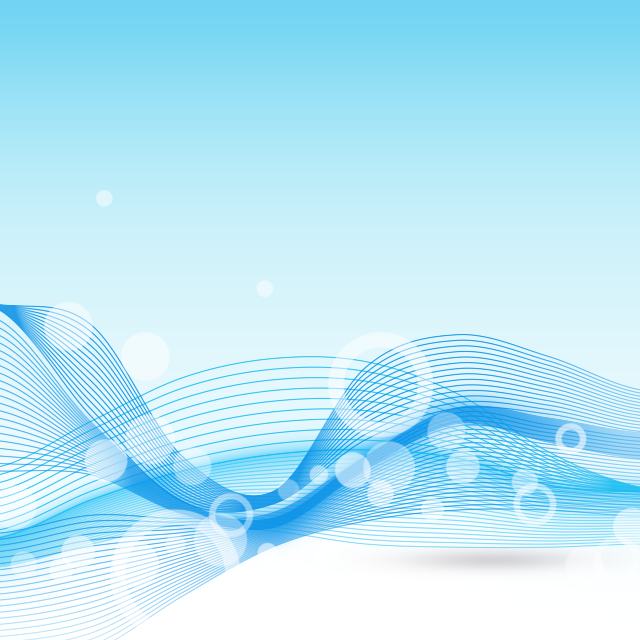
Reproduce this background procedurally as a WebGL 2 fragment shader.

```glsl
#version 300 es
precision highp float;

uniform vec2 u_resolution;
out vec4 fragColor;

#define LINE_HALF_WIDTH 0.0009
#define BUBBLE_COUNT 28
#define BUBBLE_ALPHA 0.5
#define GLOW_ALPHA 0.62
#define WASH_ALPHA 0.6
#define SHADOW_ALPHA 0.32
#define BLUE vec3(0.02, 0.56, 0.90)
#define CYAN vec3(0.10, 0.74, 0.94)

// Heights of the ribbon edges at eight even steps across the canvas
const mat2x4 CREST_TOP = mat2x4(.523, .492, .286, .232, .426, .477, .443, .391);
const mat2x4 CREST_LOW = mat2x4(.516, .349, .216, .214, .313, .362, .353, .326);
const mat2x4 MESH_TOP = mat2x4(.499, .339, .216, .190, .286, .362, .346, .323);
const mat2x4 MESH_LOW = mat2x4(.264, .258, .198, .177, .268, .339, .310, .284);
const mat2x4 ARCH_TOP = mat2x4(.271, .342, .410, .440, .435, .385, .294, .238);
const mat2x4 ARCH_LOW = mat2x4(.160, .219, .264, .290, .297, .284, .242, .232);
const mat2x4 FAN_TOP = mat2x4(.167, .195, .190, .199, .286, .355, .336, .316);
const mat2x4 FAN_LOW = mat2x4(-.042, -.018, .069, .147, .186, .203, .203, .193);
const mat2x4 FLOOR_LOW = mat2x4(.115, .150, .180, .170, .150, .145, .145, .150);

float hash(float n) {
    return fract(sin(n * 127.1) * 43758.5453);
}

float knot(mat2x4 k, int i) {
    i = clamp(i, 0, 7);
    return k[i / 4][i % 4];
}

// Catmull-Rom curve: height and slope at x
vec2 curve(float x, mat2x4 k) {
    float s = clamp(x, 0.0, 1.0) * 7.0;
    int i = min(int(s), 6);
    float f = s - float(i);
    float a = knot(k, i - 1), b = knot(k, i), c = knot(k, i + 1), d = knot(k, i + 2);
    float c1 = 0.5 * (c - a);
    float c2 = a - 2.5 * b + 2.0 * c - 0.5 * d;
    float c3 = 0.5 * (d - a) + 1.5 * (b - c);
    return vec2(b + f * (c1 + f * (c2 + f * c3)), 7.0 * (c1 + f * (2.0 * c2 + f * 3.0 * c3)));
}

// Fine lines blended from one edge to the other; tight gaps turn into a tint
float ribbon(vec2 p, mat2x4 upper, mat2x4 lower, float count, float px) {
    vec2 top = curve(p.x, upper), low = curve(p.x, lower);
    float span = max(top.x - low.x, 0.001);
    float t = (top.x - p.y) / span;
    float slope = mix(top.y, low.y, clamp(t, 0.0, 1.0));
    float flatten = inversesqrt(1.0 + slope * slope);
    float gap = span / count * flatten;
    float d = abs(fract(t * count + 0.5) - 0.5) * gap;
    float line = 1.0 - smoothstep(LINE_HALF_WIDTH - 0.6 * px, LINE_HALF_WIDTH + 0.6 * px, d);
    float tint = min(1.0, 2.0 * LINE_HALF_WIDTH / gap);
    float outside = max(-t, t - 1.0) * span * flatten;
    float mask = 1.0 - smoothstep(LINE_HALF_WIDTH, LINE_HALF_WIDTH + px, outside);
    return mask * mix(tint, line, smoothstep(px, 3.0 * px, gap));
}

float disc(vec2 p, vec2 center, float radius, float px) {
    return 1.0 - smoothstep(-px, px, length(p - center) - radius);
}

float ring(vec2 p, vec2 center, float radius, float halfWidth, float px) {
    return 1.0 - smoothstep(-px, px, abs(length(p - center) - radius) - halfWidth);
}

vec3 sky(float y) {
    vec3 col = mix(vec3(0.89, 0.97, 0.99), vec3(0.82, 0.95, 0.98), smoothstep(0.40, 0.62, y));
    col = mix(col, vec3(0.68, 0.91, 0.97), smoothstep(0.58, 0.82, y));
    col = mix(col, vec3(0.44, 0.83, 0.95), smoothstep(0.74, 1.02, y));
    return mix(vec3(1.0), col, smoothstep(0.12, 0.42, y));
}

void main() {
    vec2 p = gl_FragCoord.xy / u_resolution;
    float px = 1.0 / min(u_resolution.x, u_resolution.y);
    vec3 col = sky(p.y);

    // Soft shadow on the floor
    vec2 s = (p - vec2(0.77, 0.125)) / vec2(0.13, 0.016);
    col = mix(col, vec3(0.5, 0.48, 0.52), SHADOW_ALPHA * exp(-dot(s, s)));

    // Cyan glow under the arch and blue wash along the fold
    float depth = curve(p.x, ARCH_LOW).x - p.y;
    float glow = exp(-max(depth, 0.0) / 0.035) * exp(min(depth, 0.0) / 0.014);
    col = mix(col, vec3(0.16, 0.76, 0.98), GLOW_ALPHA * glow);
    float fold = (p.y - curve(p.x, MESH_TOP).x + 0.008) / 0.026;
    float reach = smoothstep(0.05, 0.4, p.x) * (1.0 - smoothstep(0.6, 1.0, p.x));
    col = mix(col, vec3(0.06, 0.60, 0.96), WASH_ALPHA * reach * exp(-fold * fold));

    // Line ribbons, back to front
    float fade = 1.0 - 0.5 * smoothstep(0.75, 1.0, p.x);
    col = mix(col, CYAN, 0.5 * ribbon(p, ARCH_LOW, FLOOR_LOW, 20.0, px));
    float fanAlpha = 0.6 * smoothstep(-0.05, 0.22, p.y) + 0.15;
    col = mix(col, BLUE, fanAlpha * fade * ribbon(p, FAN_TOP, FAN_LOW, 22.0, px));
    col = mix(col, CYAN, 0.85 * ribbon(p, ARCH_TOP, ARCH_LOW, 9.0, px));
    col = mix(col, BLUE, 0.65 * fade * ribbon(p, MESH_TOP, MESH_LOW, 20.0, px));
    col = mix(col, BLUE, 0.85 * fade * ribbon(p, CREST_TOP, CREST_LOW, 13.0, px));

    // Upper dots, shoulder discs and large rings, in pairs
    float veil = 0.0;
    for (int i = 0; i < 2; i++) {
        float k = float(i);
        veil = max(veil, disc(p, vec2(0.163, 0.690) + k * vec2(0.251, -0.141), 0.013, px));
        veil = max(veil, disc(p, vec2(0.107, 0.490) + k * vec2(0.120, -0.047), 0.038, px));
        veil = max(veil, ring(p, vec2(0.274, 0.102) + k * vec2(0.321, 0.297), 0.090 - 0.020 * k, 0.012, px));
    }
    col = mix(col, vec3(1.0), BUBBLE_ALPHA * veil);

    // Scattered bubbles and rings over the waves
    for (int i = 0; i < BUBBLE_COUNT; i++) {
        float k = float(i);
        float x = (k + hash(k + 1.3)) / float(BUBBLE_COUNT);
        vec2 center = vec2(x, mix(0.08, 0.33, hash(k + 41.7)));
        float radius = mix(0.012, 0.043, hash(k + 83.1));
        float shape = hash(k + 19.9) > 0.78
            ? ring(p, center, radius, 0.005, px) : disc(p, center, radius, px);
        col = mix(col, vec3(1.0), BUBBLE_ALPHA * shape * mix(0.7, 1.2, hash(k + 7.7)));
    }

    fragColor = vec4(col, 1.0);
}
```
